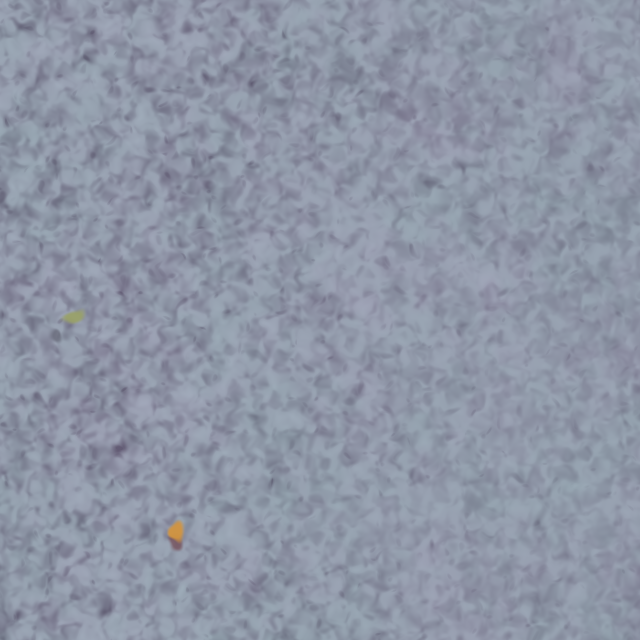
Write a Shadertoy shader that draws this texture.

```glsl
// Weathered blue-grey stone with soft mineral grains, dark specks and two tiny leaf scraps.

float hash(vec2 p) {
    return fract(sin(dot(p, vec2(127.1, 311.7))) * 43758.5453);
}

float noise(vec2 p) {
    vec2 i = floor(p), f = fract(p);
    f = f * f * (3.0 - 2.0 * f);
    return mix(mix(hash(i), hash(i + vec2(1, 0)), f.x),
               mix(hash(i + vec2(0, 1)), hash(i + vec2(1, 1)), f.x), f.y);
}

mat2 rotate(float a) {
    return mat2(cos(a), sin(a), -sin(a), cos(a));
}

// Soft elongated specks, one per jittered cell, kept with the given chance
float specks(vec2 p, float chance, float radius) {
    vec2 cell = floor(p);
    float cover = 0.0;
    for (int y = -1; y <= 1; y++)
    for (int x = -1; x <= 1; x++) {
        vec2 c = cell + vec2(x, y);
        vec2 jitter = vec2(hash(c + 3.1), hash(c + 17.7));
        vec2 d = rotate(6.283 * hash(c + 41.3)) * (p - c - jitter);
        d.y *= 1.2 + 0.9 * hash(c + 59.2);
        float size = radius * (0.65 + 0.7 * hash(c + 73.9));
        float spot = 1.0 - smoothstep(0.35 * size, 1.35 * size, length(d));
        cover = max(cover, spot * step(hash(c + 97.4), chance) * (0.5 + 0.5 * hash(c + 5.6)));
    }
    return cover;
}

// Soft mask of a small tilted oval
float scrap(vec2 p, vec2 centre, vec2 size, float angle) {
    return 1.0 - smoothstep(0.55, 1.25, length(rotate(angle) * (p - centre) / size));
}

void mainImage(out vec4 fragColor, in vec2 fragCoord) {
    vec2 uv = fragCoord / iResolution.xy;

    // Bend the domain so grains become irregular
    vec2 bend = vec2(noise(uv * 60.0), noise(uv * 60.0 + 31.0)) - 0.5;
    vec2 p = uv + 0.011 * bend;

    // Grain at several sizes, each turned to hide the lattice
    float grain = 0.50 * (noise(rotate(0.6) * p * vec2(78.0, 64.0)) - 0.5)
                + 0.40 * (noise(rotate(1.9) * p * 118.0 + 9.0) - 0.5)
                + 0.28 * (noise(rotate(2.7) * p * 34.0 + 23.0) - 0.5);
    float broad = noise(rotate(0.4) * uv * 5.0 + 4.0) - 0.5;

    // The left side is crisper and more speckled than the right
    float crisp = mix(1.2, 0.75, smoothstep(0.1, 0.95, uv.x + 0.3 * broad));
    float small = specks(rotate(0.3) * p * 46.0, 0.45, 0.30);
    float large = specks(rotate(0.8) * p * 21.0 + 7.0, 0.30, 0.25);

    float tone = 0.79 + 1.2 * crisp * grain + 0.16 * broad
               - crisp * (0.30 * small + 0.42 * large);
    tone -= 0.22 * smoothstep(0.90, 1.02, uv.x) * smoothstep(0.35, 0.0, uv.y);
    tone = min(tone, 0.95 + 0.35 * (tone - 0.95));
    vec3 color = mix(vec3(0.43, 0.43, 0.51), vec3(0.60, 0.64, 0.70), max(tone, -0.3));

    // Faint drift between mauve and green-grey
    float tint = noise(uv * 9.0 + 50.0) + noise(p * 38.0 + 80.0) - 1.0;
    color += tint * vec3(0.014, -0.010, 0.006);

    // Yellow-green and orange scraps, with a dark edge beside each
    color = mix(color, vec3(0.40, 0.41, 0.47), 0.7 * scrap(p, vec2(0.088, 0.475), vec2(0.014, 0.009), 0.5));
    color = mix(color, vec3(0.60, 0.63, 0.40), 0.9 * scrap(p, vec2(0.115, 0.505), vec2(0.018, 0.010), -0.4));
    color = mix(color, vec3(0.46, 0.32, 0.36), 0.8 * scrap(p, vec2(0.274, 0.152), vec2(0.011, 0.015), 0.2));
    color = mix(color, vec3(0.82, 0.58, 0.25), 0.95 * scrap(p, vec2(0.277, 0.170), vec2(0.011, 0.015), 0.1));

    fragColor = vec4(color, 1.0);
}
```
